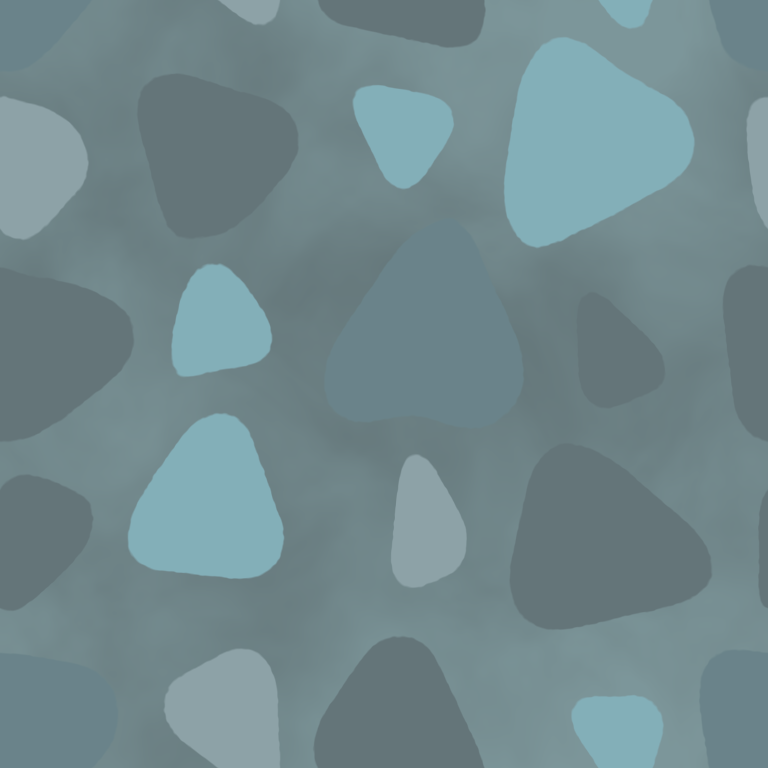
Write a three.js fragment shader that draws this pattern.

```glsl
// Flat rounded pebbles scattered over a soft, cloudy slate ground, tiling seamlessly.
// Each cell of a wrapped grid holds one pebble: three half-planes joined by a
// rounded corner. Large and small pebbles alternate; a gap keeps them apart.
#define CELLS 4.0
#define JITTER 0.055
#define BIG_SIZE vec2(0.082, 0.104)
#define SMALL_SIZE vec2(0.050, 0.070)
#define GAP 0.020
#define EDGE_SOFT 0.0013
#define EDGE_ROUGH 0.0022
#define CLOUD_CONTRAST 1.5
#define CLOUD_LEVEL 0.58

varying vec2 vUv;

const float TAU = 6.2831853;
const vec3 DARK = vec3(0.392, 0.458, 0.474);
const vec3 SLATE = vec3(0.415, 0.515, 0.540);
const vec3 AQUA = vec3(0.515, 0.685, 0.722);
const vec3 PALE = vec3(0.553, 0.635, 0.655);
const vec3 GROUND_LOW = vec3(0.392, 0.463, 0.476);
const vec3 GROUND_HIGH = vec3(0.487, 0.587, 0.602);

vec2 hash2(vec2 p) {
  vec3 q = fract(p.xyx * vec3(0.1031, 0.1030, 0.0973));
  q += dot(q, q.yzx + 33.33);
  return fract((q.xx + q.yz) * q.zy);
}

// Value noise that wraps after a whole number of cells
float noise(vec2 uv, float period) {
  vec2 p = uv * period;
  vec2 i = floor(p), f = p - i;
  f = f * f * f * (f * (f * 6.0 - 15.0) + 10.0);
  vec2 a = mod(i, period), b = mod(i + 1.0, period);
  float s = period * 1.7;
  float low = mix(hash2(a + s).x, hash2(vec2(b.x, a.y) + s).x, f.x);
  float high = mix(hash2(vec2(a.x, b.y) + s).x, hash2(b + s).x, f.x);
  return mix(low, high, f.y);
}

float clouds(vec2 uv) {
  float sum = 0.0, amp = 0.5, period = 4.0;
  for (int i = 0; i < 5; i++) {
    sum += amp * noise(uv, period);
    amp *= 0.5;
    period *= 2.0;
  }
  return sum / 0.97;
}

vec3 groundColor(vec2 uv) {
  vec2 warp = vec2(noise(uv, 5.0), noise(uv + 0.37, 6.0)) - 0.5;
  vec2 wave = cos(TAU * (uv + 0.08 * warp - vec2(0.03, 0.06)));
  float tone = CLOUD_LEVEL + dot(wave, vec2(0.19, 0.14));
  tone += CLOUD_CONTRAST * (clouds(uv + 0.10 * warp) - 0.5);
  return mix(GROUND_LOW, GROUND_HIGH, clamp(tone, 0.0, 1.0));
}

float isSmall(vec2 id) { return mod(id.x + id.y, 2.0); }

// Approximate distance to a rounded triangle around the origin
float pebble(vec2 p, vec2 id) {
  float small = isSmall(id);
  vec2 r1 = hash2(id + 11.3), r2 = hash2(id + 27.9), r3 = hash2(id + 43.1);
  float size = mix(mix(BIG_SIZE.x, BIG_SIZE.y, r1.x), mix(SMALL_SIZE.x, SMALL_SIZE.y, r1.x), small);
  float tilt = (r1.y - 0.5) * mix(0.4, 1.0, small);
  p = mat2(cos(tilt), sin(tilt), -sin(tilt), cos(tilt)) * p;
  float stretch = 1.0 + r2.x * mix(0.12, 0.38, small);
  p *= vec2(stretch, 1.0 / stretch);
  // Side normals, with one flat side usually facing left
  vec3 angle = TAU * vec3(0.5, 0.8333, 1.1667) + (r2.y - 0.5) * 1.6;
  angle.yz += (r3 - 0.5) * 0.26;
  vec3 sides = p.x * cos(angle) + p.y * sin(angle);
  sides /= vec3(1.0, 0.9 + 0.2 * r3.y, 0.9 + 0.2 * r3.x);
  return length(max(sides, 0.0)) - size;
}

// Shuffles the colours within each size class, so their shares stay fixed
vec3 pebbleColor(vec2 id) {
  float n = id.y * 2.0 + floor(id.x * 0.5);
  if (isSmall(id) > 0.5) {
    float rank = mod(n * 5.0 + 5.0, 8.0);
    return rank < 2.5 ? AQUA : (rank < 5.5 ? PALE : DARK);
  }
  float rank = mod(n * 3.0 + 3.0, 8.0);
  return rank < 1.5 ? AQUA : (rank < 3.5 ? SLATE : DARK);
}

float smoothMax(float a, float b, float k) {
  float h = max(k - abs(a - b), 0.0) / k;
  return max(a, b) + h * h * k * 0.25;
}

void main() {
  vec2 uv = vUv + vec2(0.09, 0.06);
  vec2 cell = floor(uv * CELLS), nearestId = vec2(0.0);
  float nearest = 1.0, second = 1.0;
  for (int y = -1; y <= 1; y++) {
    for (int x = -1; x <= 1; x++) {
      vec2 place = cell + vec2(float(x), float(y));
      vec2 id = mod(place, CELLS);
      vec2 center = (place + 0.5) / CELLS + JITTER * (hash2(id + 5.7) - 0.5);
      float d = pebble(uv - center, id);
      second = min(second, max(d, nearest));
      if (d < nearest) { nearest = d; nearestId = id; }
    }
  }
  // Keep neighbours apart and roughen the outline slightly
  float shape = smoothMax(nearest, 0.5 * (nearest - second + GAP), 0.03);
  shape += EDGE_ROUGH * (0.6 * noise(vUv, 160.0) + 0.4 * noise(vUv, 60.0) - 0.5);
  float cover = 1.0 - smoothstep(-EDGE_SOFT, EDGE_SOFT, shape);
  gl_FragColor = vec4(mix(groundColor(vUv), pebbleColor(nearestId), cover), 1.0);
}
```
